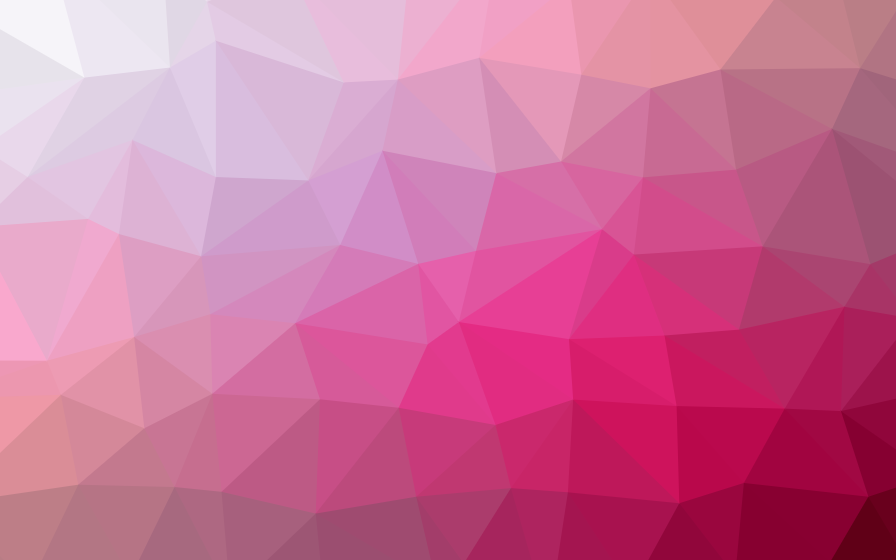
This background is drawn by a WebGL 2 fragment shader. Its source:

```glsl
#version 300 es
precision highp float;

uniform vec2 u_resolution;
out vec4 fragColor;

#define CELL 0.156                 // lattice spacing, in canvas heights
#define LATTICE_SHIFT vec2(0.62, 0.64)
#define JITTER vec2(0.78, 0.72)    // spread of each vertex, in cells
#define TINT_VARIATION 0.05        // brightness spread between facets
#define SEED 3.7
#define STOPS 11

// Colours along the diagonal, from the upper left to the lower right corner
const vec3 CORE[STOPS] = vec3[STOPS](
    vec3(0.95, 0.95, 0.96), vec3(0.91, 0.88, 0.93), vec3(0.86, 0.79, 0.89),
    vec3(0.82, 0.69, 0.84), vec3(0.81, 0.57, 0.79), vec3(0.88, 0.37, 0.66),
    vec3(0.91, 0.18, 0.54), vec3(0.85, 0.10, 0.40), vec3(0.74, 0.03, 0.30),
    vec3(0.56, 0.00, 0.21), vec3(0.38, 0.00, 0.08));

// Colours along the canvas borders, between the same two corners
const vec3 RIM[STOPS] = vec3[STOPS](
    vec3(0.95, 0.95, 0.96), vec3(0.90, 0.87, 0.92), vec3(0.89, 0.76, 0.87),
    vec3(0.97, 0.62, 0.77), vec3(0.91, 0.58, 0.62), vec3(0.72, 0.49, 0.52),
    vec3(0.64, 0.40, 0.49), vec3(0.62, 0.31, 0.45), vec3(0.67, 0.11, 0.35),
    vec3(0.54, 0.00, 0.20), vec3(0.36, 0.00, 0.08));

float hash(vec2 p) {
    return fract(sin(dot(p, vec2(127.1, 311.7)) + SEED) * 43758.5453);
}

float cross2(vec2 a, vec2 b) {
    return a.x * b.y - a.y * b.x;
}

// Two ramps blended by the distance from the diagonal
vec3 colourField(vec2 uv) {
    vec2 d = clamp(vec2(uv.x, 1.0 - uv.y), 0.0, 1.0);
    float along = d.x + d.y;
    float reach = max(min(along, 2.0 - along), 0.001);
    float rim = smoothstep(0.0, 1.0, abs(d.x - d.y) / reach);
    float t = along * 0.5 * float(STOPS - 1);
    int i = min(int(t), STOPS - 2);
    float f = t - float(i);
    return mix(mix(CORE[i], CORE[i + 1], f), mix(RIM[i], RIM[i + 1], f), rim);
}

vec2 latticeVertex(vec2 id) {
    vec2 offset = vec2(hash(id), hash(id + 41.3)) - 0.5;
    return id + offset * JITTER;
}

// Signed distance to the line a-b, positive on its left
float edgeDistance(vec2 p, vec2 a, vec2 b) {
    return cross2(b - a, p - a) / max(length(b - a), 0.0001);
}

// Colour of one flat facet in rgb, weighted by its coverage in a
vec4 facet(vec2 p, vec2 a, vec2 b, vec2 c, float pixel, float aspect) {
    float inside = min(edgeDistance(p, a, b),
                   min(edgeDistance(p, b, c), edgeDistance(p, c, a)));
    float coverage = clamp(inside / pixel + 0.5, 0.0, 1.0);
    vec2 centre = (a + b + c) / 3.0;
    vec2 uv = (centre + LATTICE_SHIFT) * CELL / vec2(aspect, 1.0);
    float tint = 1.0 + TINT_VARIATION * (hash(floor(centre * 64.0)) - 0.5);
    return vec4(colourField(uv) * tint, 1.0) * coverage;
}

void main() {
    float aspect = u_resolution.x / u_resolution.y;
    vec2 p = gl_FragCoord.xy / u_resolution.y / CELL - LATTICE_SHIFT;
    float pixel = 1.0 / (u_resolution.y * CELL);
    vec4 sum = vec4(0.0);

    for (int y = -1; y <= 1; y++) {
        for (int x = -1; x <= 1; x++) {
            vec2 id = floor(p) + vec2(x, y);
            vec2 a = latticeVertex(id);
            vec2 b = latticeVertex(id + vec2(1, 0));
            vec2 c = latticeVertex(id + vec2(1, 1));
            vec2 d = latticeVertex(id + vec2(0, 1));

            // Split along the diagonal that leaves the fuller triangles
            float splitAC = min(cross2(b - a, c - a), cross2(c - a, d - a));
            float splitBD = min(cross2(b - a, d - a), cross2(c - b, d - b));
            if (splitAC > splitBD) {
                sum += facet(p, a, b, c, pixel, aspect);
                sum += facet(p, a, c, d, pixel, aspect);
            } else {
                sum += facet(p, a, b, d, pixel, aspect);
                sum += facet(p, b, c, d, pixel, aspect);
            }
        }
    }
    fragColor = vec4(sum.rgb / max(sum.a, 0.001), 1.0);
}
```
